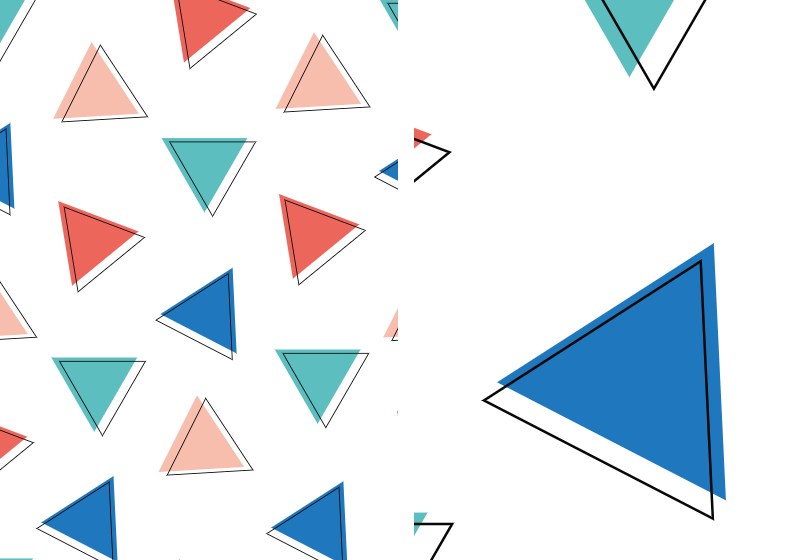
Left: the whole. Right: its middle third, enlarged.
This pattern is drawn by a Shadertoy shader. Its source:

```glsl
// Scattered flat triangles in four colours, each with a shifted thin black outline.

#define CELL     vec2(0.1966, 0.2552)   // column and row spacing
#define ORIGIN   vec2(-0.0250, 0.9680)  // centre of the first triangle
#define JITTER   0.0160                 // largest shift from the grid
#define RADIUS   0.0885                 // centre to corner
#define LINE     0.0015                 // outline width
#define TEAL     vec3(0.36, 0.745, 0.745)
#define BLUE     vec3(0.12, 0.47, 0.74)
#define PINK     vec3(0.97, 0.74, 0.68)
#define RED      vec3(0.925, 0.40, 0.36)
#define INK      vec3(0.03)

struct Style {
    vec3 colour;
    float angle;   // direction of one corner, in degrees
    vec2 shift;    // outline relative to the fill
};

Style styleOf(int kind) {
    if (kind == 0) return Style(TEAL, 30.0, vec2(0.0146, -0.0068));
    if (kind == 1) return Style(BLUE, 62.7, vec2(-0.0078, -0.0108));
    if (kind == 2) return Style(PINK, 93.4, vec2(0.0156, -0.0055));
    return Style(RED, 9.3, vec2(0.0107, -0.0107));
}

vec2 hash22(vec2 p) {
    vec3 h = fract(p.xyx * vec3(0.1031, 0.1030, 0.0973));
    h += dot(h, h.yzx + 33.33);
    return fract((h.xx + h.yz) * h.zy);
}

// Signed distance to the edges of an equilateral triangle, corners kept sharp
float triangle(vec2 p, float degrees) {
    float a = radians(degrees), c = cos(a), s = sin(a);
    vec2 q = vec2(c * p.x + s * p.y, c * p.y - s * p.x);
    return max(-q.x, 0.5 * q.x + 0.8660 * abs(q.y)) - 0.5 * RADIUS;
}

// Share of a pixel inside a shape at signed distance d
float coverage(float d) {
    return clamp(0.5 - d * iResolution.y, 0.0, 1.0);
}

// Kinds cycle down each column; the column shift keeps equal neighbours apart
int kindAt(int column, int row) {
    int phase = column & 3;
    int shift = phase == 2 ? 3 : 2 * (phase & 1);
    return (shift - row) & 3;
}

void mainImage(out vec4 fragColor, in vec2 fragCoord) {
    vec2 p = fragCoord / iResolution.y - ORIGIN;
    vec3 colour = vec3(1.0);
    float nearest = round(p.x / CELL.x);

    // Nearest triangle of this column and of the two beside it
    for (int i = -1; i <= 1; i++) {
        float column = nearest + float(i);
        float drop = 0.5 * mod(column, 2.0);
        float row = round(p.y / CELL.y + drop);
        vec2 cell = vec2(column, row);

        vec2 centre = (cell - vec2(0.0, drop)) * CELL;
        centre += JITTER * (2.0 * hash22(cell + 17.0) - 1.0);

        Style style = styleOf(kindAt(int(column), int(row)));
        vec2 local = p - centre;
        float fill = triangle(local, style.angle);
        float outline = abs(triangle(local - style.shift, style.angle)) - 0.5 * LINE;

        colour = mix(colour, style.colour, coverage(fill));
        colour = mix(colour, INK, coverage(outline));
    }
    fragColor = vec4(colour, 1.0);
}
```
